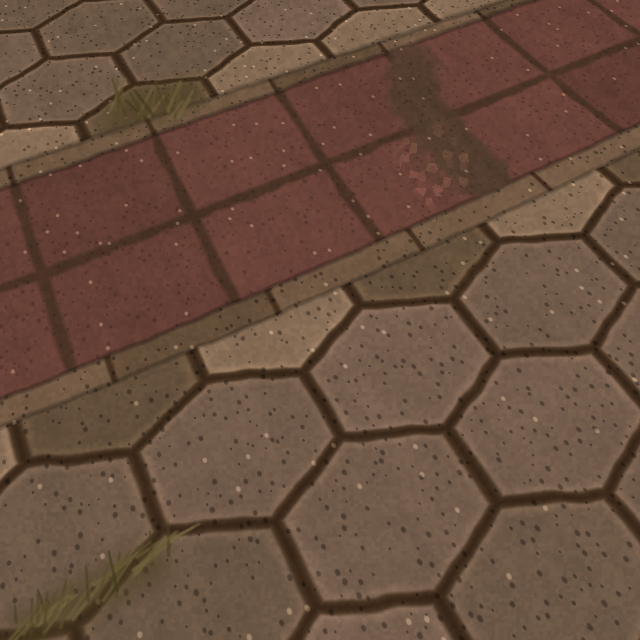
Write a WebGL 1 fragment shader that draws this texture.

```glsl
precision highp float;
uniform vec2 u_resolution;

float hash(vec2 p) {
  vec3 q = fract(vec3(p.xyx) * 0.1031);
  q += dot(q, q.yzx + 33.33);
  return fract((q.x + q.y) * q.z);
}

// Cellular noise: distance to the nearest point, and that point's random value
vec2 cellular(vec2 p) {
  vec2 cell = floor(p), best = vec2(9.0, 0.0);
  for (int y = -1; y <= 1; y++) {
    for (int x = -1; x <= 1; x++) {
      vec2 c = cell + vec2(float(x), float(y));
      vec2 site = c + 0.15 + 0.7 * vec2(hash(c), hash(c + 71.3));
      float d = length(p - site);
      if (d < best.x) best = vec2(d, hash(c + 19.7));
    }
  }
  return best;
}

float waves(vec2 p) {
  return (sin(p.x + 1.7 * sin(p.y * 0.8)) + sin(p.y * 1.3 + 1.4 * sin(p.x * 0.9))
    + 0.6 * sin(p.x * 2.3 - p.y * 1.9)) / 2.6;
}

// Undo the perspective: canvas to paving lattice
vec2 groundPlane(vec2 p) {
  vec2 a = vec2(0.1824, 0.0508) + 0.0575 * p;
  vec2 b = vec2(-0.098, 0.1314) + 0.1256 * p;
  vec2 r = p - vec2(0.6263, 0.5677);
  return vec2(r.x * b.y - b.x * r.y, a.x * r.y - a.y * r.x) / (a.x * b.y - b.x * a.y);
}

// Nearest hexagon: its lattice cell and the inward distance from its edge
vec3 hexagon(vec2 g) {
  vec3 best = vec3(0.0, 0.0, 9.0);
  for (int k = 0; k < 4; k++) {
    vec2 c = floor(g) + vec2(mod(float(k), 2.0), floor(float(k) / 2.0));
    vec2 r = g - c;
    float d = max(max(abs(r.y + 0.5 * r.x), abs(r.x + 0.5 * r.y)), 0.5 * abs(r.x - r.y));
    if (d < best.z) best = vec3(c, d);
  }
  return vec3(best.xy, 0.5 - best.z);
}

vec3 hexPaving(vec2 g, float upper) {
  vec2 lattice = g + 0.5 * upper;
  vec3 h = hexagon(lattice + 0.012 * vec2(waves(g * 9.0), waves(g.yx * 8.0 + 4.0)));
  float tone = hash(h.xy + 40.0);
  vec3 stone = mix(vec3(0.415, 0.335, 0.265), vec3(0.465, 0.37, 0.305), tone);
  // Cut stones along the border alternate pale and dull
  float cutRow = 1.0 - step(0.5, abs(h.x + h.y + 1.0 + 2.0 * upper));
  float pale = max(mod(h.x, 2.0), upper * step(-1.5, h.x));
  stone = mix(stone, mix(vec3(0.39, 0.31, 0.23), vec3(0.52, 0.42, 0.33), pale), cutRow);
  stone *= 1.0 + 0.12 * smoothstep(0.1, 0.05, h.z) * smoothstep(0.025, 0.05, h.z);
  vec3 gap = mix(vec3(0.22, 0.15, 0.095), vec3(0.31, 0.23, 0.16), smoothstep(0.0, 0.045, h.z));
  return mix(gap, stone, smoothstep(0.024, 0.052, h.z));
}

float segment(vec2 p, vec2 a, vec2 b) {
  vec2 d = b - a;
  float t = clamp(dot(p - a, d) / dot(d, d), 0.0, 1.0);
  return length(p - a - d * t) + 0.0012 * t;
}

void main() {
  vec2 p = gl_FragCoord.xy / u_resolution;
  p.y = 1.0 - p.y;
  float soft = 0.0015 + 0.7 / u_resolution.y;
  vec2 g = groundPlane(p);
  float wobble = 0.0018 * waves(p * 55.0);

  // Border lines of the red strip and its two curbs
  float bulge = p.x * (1.0 - p.x);
  float topOuter = p.y - 0.264 + 0.335 * p.x + wobble;
  float topInner = p.y - 0.297 + 0.355 * p.x + wobble;
  float lowInner = p.y - 0.625 + 0.432 * p.x - 0.03 * bulge + wobble;
  float lowOuter = p.y - 0.667 + 0.435 * p.x - 0.05 * bulge + wobble;

  // Strip coordinates: v across, u along in tile lengths
  float v = topInner / (topInner - lowInner);
  float along = (p.x - 0.081 * (v - 0.475)) / (1.0 + 0.155 * (v - 0.475)) - 0.065;
  float u = 3.95 * along / (1.0 - 0.272 * along);

  vec3 color = hexPaving(g, step(p.y, 0.45 - 0.4 * p.x));

  // Curbs
  float isLow = step(0.5, v);
  float curbU = u - 0.2 * isLow;
  float curbJoint = abs(fract(curbU + 0.5) - 0.5) * 0.2;
  vec3 curb = mix(vec3(0.38, 0.295, 0.215), vec3(0.46, 0.36, 0.275),
    hash(vec2(floor(curbU) + 9.0, isLow)));
  curb = mix(vec3(0.26, 0.18, 0.12), curb, smoothstep(0.001, 0.006, curbJoint));
  float inCurb = smoothstep(-soft, soft, topOuter) * smoothstep(soft, -soft, lowOuter);
  color = mix(color, curb, inCurb);

  // Red tiles in two rows
  float joint = min(abs(fract(u + 0.5) - 0.5) * 0.2, abs(v - 0.475) * 0.28) + wobble;
  vec3 tile = mix(vec3(0.375, 0.235, 0.195), vec3(0.425, 0.265, 0.225),
    hash(vec2(floor(u) + 5.0, step(0.475, v))));
  tile = mix(vec3(0.285, 0.195, 0.145), tile, smoothstep(0.003, 0.011, joint));
  float inStrip = smoothstep(-soft, soft, topInner) * smoothstep(soft, -soft, lowInner);
  color = mix(color, tile, inStrip);

  // Dark seams beside the curbs
  float seam = min(abs(topInner), abs(lowInner));
  color *= 1.0 - 0.27 * smoothstep(0.007, 0.001, seam);
  color *= 1.0 - 0.22 * smoothstep(0.007, 0.001, min(abs(topOuter), abs(lowOuter)));

  // Soil spread over the broken tiles
  float soil = min(segment(p, vec2(0.64, 0.11), vec2(0.675, 0.21)),
    segment(p, vec2(0.675, 0.21), vec2(0.755, 0.28)));
  soil += 0.012 * waves(p * 48.0) + 0.007 * waves(p * 125.0);
  color = mix(color, vec3(0.315, 0.235, 0.175), 0.9 * smoothstep(0.052, 0.028, soil) * inStrip);
  float rubble = cellular(p * 75.0).y * smoothstep(0.12, 0.04, length(p - vec2(0.68, 0.26)));
  color += vec3(0.09, 0.06, 0.05) * smoothstep(0.55, 0.9, rubble) * inStrip;

  // Stains, grain, dark pits and pale grit
  color *= 1.0 + 0.035 * waves(g * 5.0 + 2.0) + 0.025 * waves(g * 17.0);
  color *= 0.955 + 0.09 * cellular(p * 150.0).y;
  vec2 pit = cellular(g * 13.0);
  float pitSize = 0.12 + 0.2 * fract(pit.y * 17.0);
  color *= 1.0 - 0.33 * step(0.58, pit.y) * smoothstep(pitSize, pitSize * 0.4, pit.x)
    * (1.0 - 0.5 * inStrip);
  vec2 grit = cellular(g * 9.0 + 31.0);
  color += vec3(0.2, 0.18, 0.15) * step(0.93, grit.y) * smoothstep(0.2, 0.08, grit.x);

  // Grass tufts: lower left corner, and a small one by the upper curb
  float moss = smoothstep(0.06, 0.0, segment(p, vec2(0.03, 1.0), vec2(0.23, 0.88)));
  moss = max(moss, smoothstep(0.05, 0.0, segment(p, vec2(0.19, 0.18), vec2(0.29, 0.145))));
  color = mix(color, vec3(0.29, 0.24, 0.13), 0.55 * moss);
  for (int k = 0; k < 64; k++) {
    float n = float(k), small = step(44.0, n);
    float r = hash(vec2(n, 3.0)), s = hash(vec2(n, 8.0)), t = hash(vec2(n, 15.0));
    vec2 root = mix(vec2(0.27 * r, 1.01 - 0.15 * r + 0.05 * (s - 0.5)),
      vec2(0.17 + 0.11 * r, 0.19 - 0.02 * s), small);
    vec2 tip = root + mix(vec2(0.075 * t - 0.015, -0.025 - 0.045 * s),
      vec2(0.06 * (t - 0.5), -0.02 - 0.03 * s), small);
    float blade = smoothstep(0.0023 + soft, 0.001, segment(p, root, tip));
    color = mix(color, mix(vec3(0.24, 0.21, 0.1), vec3(0.47, 0.4, 0.25), t), 0.65 * blade);
  }

  gl_FragColor = vec4(color, 1.0);
}
```
